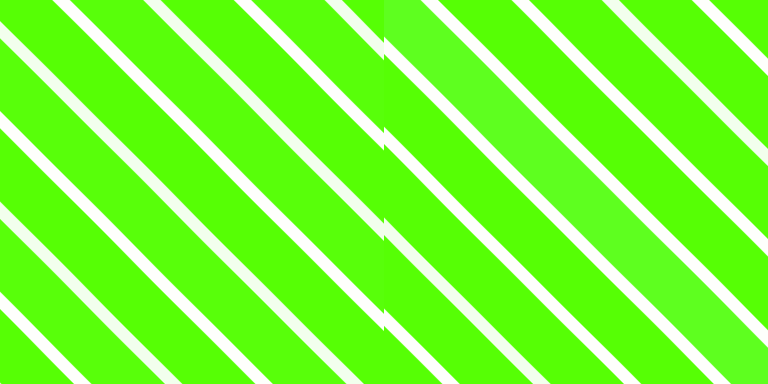
Write a WebGL 1 fragment shader that draws this pattern.

```glsl
precision highp float;
// Two square tiles of diagonal white stripes on bright green, offset at the seam.

uniform vec2 u_resolution;

const float STRIPES_PER_TILE = 6.0;   // measured across the stripes
const float STRIPE_WIDTH = 0.192;     // fraction of one period
const float WOBBLE = 0.006;           // fraction of one period

const vec3 GREEN = vec3(0.338, 1.0, 0.02);
const vec3 PALE_GREEN = vec3(0.37, 1.0, 0.12);
const vec3 WHITE = vec3(0.995, 1.0, 0.988);
const vec3 TINTED_WHITE = vec3(0.95, 1.0, 0.93);

// 1.0 when the integer index falls on the given phase of a cycle.
float everyNth(float index, float cycle, float phase) {
    return 1.0 - step(0.5, mod(index - phase + 0.25, cycle));
}

// Layered sines that bend the stripes very slightly.
float wobble(vec2 p, float seed) {
    float along = p.x - p.y;
    return 0.6 * sin(along * 5.0 + seed) + 0.4 * sin(along * 11.0 + seed * 2.3);
}

// Position across the stripes, in periods; stripe centres lie on integers.
float stripeCoord(vec2 p, float shift, float seed) {
    float across = (p.x + p.y - 1.0) * 0.70711;
    return across * STRIPES_PER_TILE - 0.5 - shift + WOBBLE * wobble(p, seed);
}

// Smooth coverage of the stripe nearest to the coordinate.
float stripeMask(float coord, float width, float softness) {
    float edge = abs(fract(coord + 0.5) - 0.5) - 0.5 * width;
    return 1.0 - smoothstep(-softness, softness, edge);
}

// Ground colour: one pale band on the right, faint alternation on the left.
vec3 groundColor(float band, float rightTile) {
    float faint = 0.2 * everyNth(band, 2.0, 0.0);
    float strong = everyNth(band, 16.0, -1.0);
    return mix(GREEN, PALE_GREEN, mix(faint, strong, rightTile));
}

// Stripe colour: tinted stripes recur at a different rate in each tile.
vec3 stripeColor(float index, float rightTile) {
    float cycle = mix(2.0, 5.0, rightTile);
    float phase = mix(1.0, 2.0, rightTile);
    return mix(WHITE, TINTED_WHITE, everyNth(index, cycle, phase));
}

void main() {
    // Square tiles, one canvas height on each side
    vec2 uv = gl_FragCoord.xy / u_resolution.y;
    float rightTile = mod(floor(uv.x), 2.0);
    vec2 p = fract(uv);

    // Stripes, shifted along in the left tile
    float shift = mix(0.177, 0.0, rightTile);
    float coord = stripeCoord(p, shift, rightTile * 2.0);
    float softness = 0.75 * STRIPES_PER_TILE / u_resolution.y;
    float mask = stripeMask(coord, STRIPE_WIDTH, softness);

    vec3 ground = groundColor(floor(coord), rightTile);
    vec3 stripe = stripeColor(floor(coord + 0.5), rightTile);
    gl_FragColor = vec4(mix(ground, stripe, mask), 1.0);
}
```
